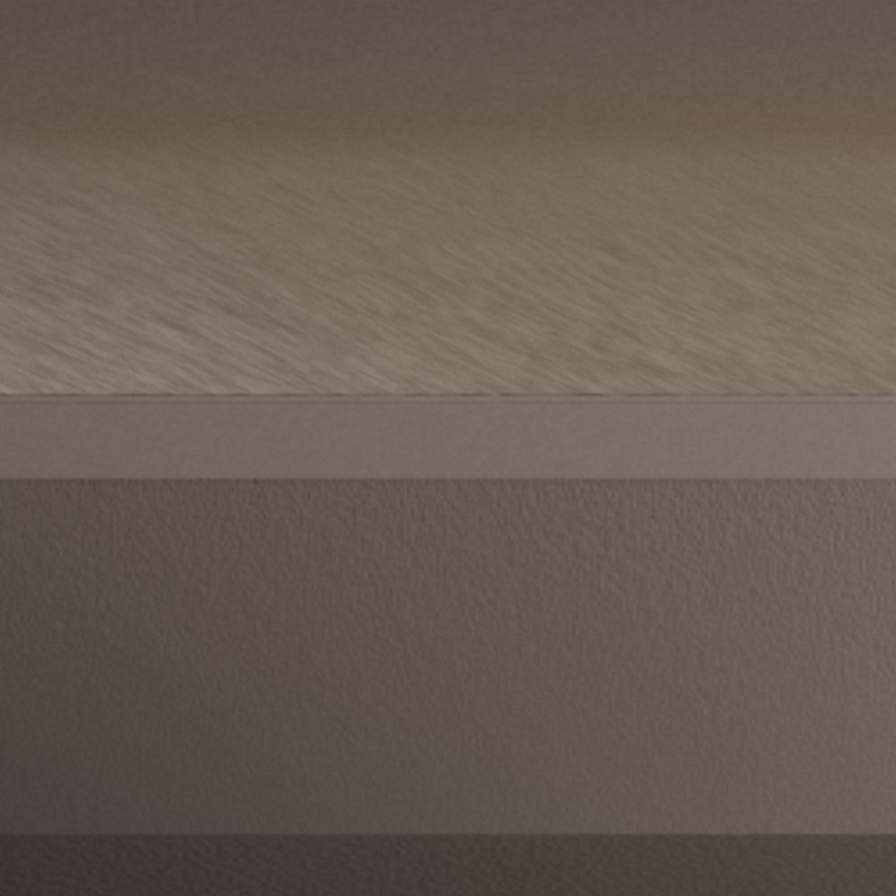
Give the GLSL for this texture, as a Shadertoy shader.

```glsl
// Stacked horizontal bands of warm taupe: a soft shadow, a brushed slope with
// diagonal grain, a smooth ledge, a pebbled panel and a dark foot.
// Each band is a bilinear colour gradient, textured with hashed value noise.

float hash(vec2 p) {
    vec3 q = fract(vec3(p.xyx) * 0.1031);
    q += dot(q, q.yzx + 33.33);
    return fract((q.x + q.y) * q.z);
}

// Smooth value noise, centred on zero
float noise(vec2 p) {
    vec2 cell = floor(p);
    vec2 f = fract(p);
    f = f * f * (3.0 - 2.0 * f);
    float low = mix(hash(cell), hash(cell + vec2(1.0, 0.0)), f.x);
    float high = mix(hash(cell + vec2(0.0, 1.0)), hash(cell + vec2(1.0, 1.0)), f.x);
    return mix(low, high, f.y) - 0.5;
}

// Fine streaks descending to the right, gently bent by a broad warp
float brushedGrain(vec2 p, float angle) {
    p.y += 0.014 * noise(p * vec2(4.0, 6.0));
    vec2 along = vec2(cos(angle), -sin(angle));
    vec2 q = vec2(dot(p, along), dot(p, vec2(-along.y, along.x)));
    return 0.18 * noise(q * vec2(9.0, 70.0))
         + 0.50 * noise(q * vec2(20.0, 150.0) + 17.0)
         + 0.65 * noise(q * vec2(42.0, 250.0) + 41.0)
         + 0.45 * noise(q * vec2(95.0, 330.0) + 67.0);
}

// Relief lit from the side: difference of two shifted noise samples
float pebbles(vec2 p, vec2 scale) {
    vec2 q = p * scale;
    return noise(q) - noise(q + vec2(0.8, 0.3));
}

// Colour blended between the four corners of a band
vec3 cornerBlend(vec3 lowLeft, vec3 lowRight, vec3 highLeft, vec3 highRight, vec2 t) {
    t = clamp(t, 0.0, 1.0);
    return mix(mix(lowLeft, lowRight, t.x), mix(highLeft, highRight, t.x), t.y);
}

float edge(float y, float at, float halfWidth) {
    return smoothstep(at - halfWidth, at + halfWidth, y);
}

float line(float y, float at, float width) {
    float d = (y - at) / width;
    return exp(-d * d);
}

vec3 shadowBand(vec2 p) {
    vec3 c = cornerBlend(vec3(0.385, 0.332, 0.282), vec3(0.428, 0.368, 0.312),
                         vec3(0.350, 0.310, 0.284), vec3(0.385, 0.342, 0.312),
                         vec2(p.x, (p.y - 0.87) / 0.13));
    return c + 0.016 * noise(p * vec2(150.0, 210.0));
}

vec3 slopeBand(vec2 p) {
    vec3 c = cornerBlend(vec3(0.512, 0.460, 0.414), vec3(0.512, 0.455, 0.400),
                         vec3(0.435, 0.385, 0.335), vec3(0.470, 0.412, 0.355),
                         vec2(p.x, (p.y - 0.56) / 0.27));
    float strength = mix(0.075, 0.025, edge(p.y, 0.72, 0.15)) * mix(1.1, 0.85, p.x);
    return c + strength * brushedGrain(p, 0.45);
}

vec3 ledgeBand(vec2 p) {
    vec3 c = cornerBlend(vec3(0.435, 0.387, 0.352), vec3(0.500, 0.447, 0.409),
                         vec3(0.446, 0.398, 0.360), vec3(0.504, 0.450, 0.410),
                         vec2(p.x, (p.y - 0.465) / 0.095));
    return c + 0.012 * noise(p * vec2(150.0, 200.0));
}

vec3 panelBand(vec2 p) {
    vec3 c = cornerBlend(vec3(0.285, 0.252, 0.235), vec3(0.425, 0.380, 0.354),
                         vec3(0.350, 0.312, 0.277), vec3(0.440, 0.396, 0.354),
                         vec2(p.x, (p.y - 0.07) / 0.395));
    float strength = mix(0.014, 0.038, edge(p.y, 0.32, 0.24)) * mix(0.75, 1.15, p.x);
    float pits = smoothstep(0.36, 0.48, noise(p * vec2(200.0, 130.0) + 73.0));
    c -= 0.040 * pits * edge(p.y, 0.40, 0.09);
    return c + strength * (pebbles(p, vec2(250.0, 165.0))
                         + 0.5 * pebbles(p + 3.0, vec2(150.0, 100.0)));
}

vec3 footBand(vec2 p) {
    vec3 c = cornerBlend(vec3(0.235, 0.202, 0.183), vec3(0.315, 0.278, 0.256),
                         vec3(0.245, 0.212, 0.194), vec3(0.325, 0.288, 0.265),
                         vec2(p.x, p.y / 0.07));
    return c + 0.024 * pebbles(p, vec2(160.0, 220.0));
}

void mainImage(out vec4 fragColor, in vec2 fragCoord) {
    vec2 p = fragCoord / iResolution.xy;
    float soft = max(0.0026, 1.0 / iResolution.y);

    // Bands from the foot upward
    vec3 color = mix(footBand(p), panelBand(p), edge(p.y, 0.069, soft));
    color = mix(color, ledgeBand(p), edge(p.y, 0.466, soft));
    color = mix(color, slopeBand(p), edge(p.y, 0.560, soft));
    color = mix(color, shadowBand(p), edge(p.y, 0.838, 0.034));

    // Broken double crease over the ledge, then a soft contact shadow below it
    float crease = 0.75 + 1.1 * noise(vec2(p.x * 85.0, 3.0));
    color -= 0.062 * crease * line(p.y, 0.5595, 0.0020);
    color += 0.014 * line(p.y, 0.5550, 0.0020);
    color -= 0.020 * line(p.y, 0.5505, 0.0020);
    color -= 0.014 * line(p.y, 0.4625, 0.004);

    // Fine film of grain over everything
    color += 0.020 * noise(p * 350.0 + 9.0);
    fragColor = vec4(clamp(color, 0.0, 1.0), 1.0);
}
```
